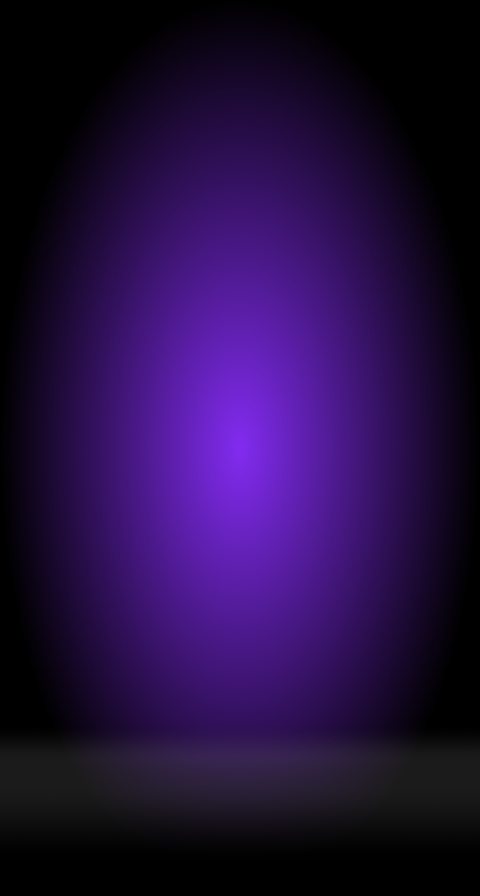
Reproduce this background procedurally as a WebGL 1 fragment shader.

```glsl
precision highp float;
// A violet elliptical glow fading linearly to black in a tall dark space,
// with a soft grey floor band near the bottom edge. The glow is a normalized
// radial falloff; the floor veils it and adds a faint sheen of its own.

uniform vec2 u_resolution;

#define GLOW_COLOR vec3(0.51, 0.17, 0.94)
#define GLOW_CENTER vec2(0.5, 0.5)
#define GLOW_RADIUS vec2(0.5, 0.5)
#define FLOOR_COLOR vec3(0.105)
#define FLOOR_TOP 0.192
#define FLOOR_LIT 0.150
#define FLOOR_DIM 0.125
#define FLOOR_BASE 0.035
#define DITHER_AMOUNT 0.002

// Linear elliptical falloff: one at the center, zero at the rim.
float ellipseGlow(vec2 uv) {
  return max(1.0 - length((uv - GLOW_CENTER) / GLOW_RADIUS), 0.0);
}

// Sheen rises quickly below the horizon and fades toward the base.
float floorSheen(float height) {
  float horizon = 1.0 - smoothstep(FLOOR_LIT, FLOOR_TOP, height);
  return horizon * smoothstep(FLOOR_BASE, FLOOR_DIM, height);
}

// Opacity of the floor, growing from the horizon down to the base.
float floorVeil(float height) {
  return clamp((FLOOR_TOP - height) / (FLOOR_TOP - FLOOR_BASE), 0.0, 1.0);
}

float hash(vec2 p) {
  return fract(sin(dot(p, vec2(12.99, 78.23))) * 43758.5);
}

void main() {
  vec2 uv = gl_FragCoord.xy / u_resolution;

  // Glow, covered by the floor
  vec3 color = GLOW_COLOR * ellipseGlow(uv);
  color *= 1.0 - floorVeil(uv.y);
  color += FLOOR_COLOR * floorSheen(uv.y);

  // Slight dither against banding in the dark gradient
  color += (hash(gl_FragCoord.xy) - 0.5) * DITHER_AMOUNT;
  gl_FragColor = vec4(clamp(color, 0.0, 1.0), 1.0);
}
```
